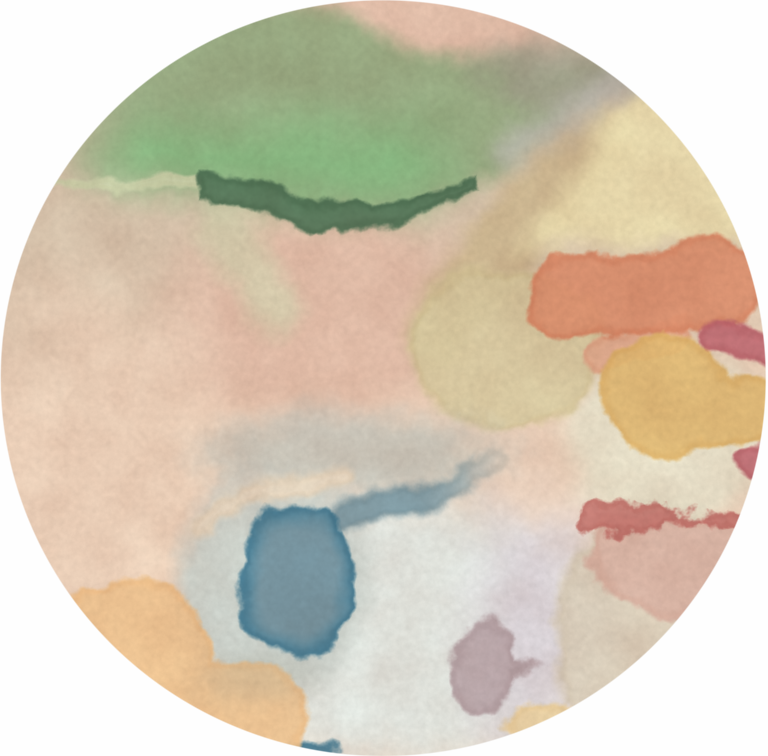
Reproduce this background procedurally as a WebGL 2 fragment shader.

```glsl
#version 300 es
precision highp float;
// Draws a round disc of paper covered with layered, bleeding watercolour washes.
uniform vec2 u_resolution;
out vec4 fragColor;

const vec3 WHITE = vec3(.995), BEIGE = vec3(.83, .75, .66), PEACH = vec3(.91, .8, .71);
const vec3 ROSE = vec3(.87, .72, .64), ICE = vec3(.87, .89, .87), LILAC = vec3(.85, .82, .84);
const vec3 CREAM = vec3(.89, .86, .77), STONE = vec3(.84, .79, .71), TAN = vec3(.78, .69, .54);
const vec3 KHAKI = vec3(.83, .77, .61), STRAW = vec3(.9, .84, .66), SAGE = vec3(.57, .65, .49);
const vec3 LEAF = vec3(.53, .71, .5), PINE = vec3(.32, .45, .34), MINT = vec3(.8, .81, .67);
const vec3 SMOKE = vec3(.62, .6, .53), CORAL = vec3(.84, .54, .41), BERRY = vec3(.74, .41, .44);
const vec3 OCHRE = vec3(.86, .7, .43), PLUM = vec3(.71, .63, .64), BRICK = vec3(.76, .46, .43);
const vec3 BLUSH = vec3(.84, .69, .63), MIST = vec3(.74, .76, .73), STEEL = vec3(.43, .55, .6);
const vec3 TEAL = vec3(.27, .48, .57), APRICOT = vec3(.92, .75, .55);
const float WARP = .022, RAGGED = .009, MOTTLE = .085, GRAIN = .045;
const float CRISP = .004, DAMP = .01, SOFT = .025, BLEED = .06;
const float OPACITY = .9, RIM = .14, RIM_WIDTH = .005;

vec3 paint;
vec2 p;
float ragged;

vec2 gradient(vec2 cell) {
    vec2 h = vec2(dot(cell, vec2(127.1, 311.7)), dot(cell, vec2(269.5, 183.3)));
    return 2.0 * fract(sin(h) * 43758.5) - 1.0;
}

float noise(vec2 q) {
    vec2 i = floor(q), f = q - i, w = f * f * (3.0 - 2.0 * f), e = vec2(1, 0);
    float low = mix(dot(gradient(i), f), dot(gradient(i + e), f - e), w.x);
    float high = mix(dot(gradient(i + e.yx), f - e.yx), dot(gradient(i + 1.0), f - 1.0), w.x);
    return mix(low, high, w.y);
}

float fbm(vec2 q) {
    float sum = 0.0, amp = 1.0;
    for (int i = 0; i < 4; i++) {
        sum += amp * noise(q);
        q = mat2(1.6, 1.2, -1.2, 1.6) * q + 7.3;
        amp *= 0.5;
    }
    return sum;
}

float blob(float x, float y, float rx, float ry) {
    return (length((p - vec2(x, y)) / vec2(rx, ry)) - 1.0) * min(rx, ry);
}

float stroke(float ax, float ay, float bx, float by, float r) {
    vec2 a = p - vec2(ax, ay), b = vec2(bx - ax, by - ay);
    return length(a - b * clamp(dot(a, b) / dot(b, b), 0.0, 1.0)) - r;
}

// Pigment fills d < 0; crisp washes pool darker along the rim
void glaze(vec3 pigment, float d, float soft, float alpha) {
    d += ragged;
    float pool = soft < SOFT ? RIM * exp(-pow(d / RIM_WIDTH + 1.0, 2.0)) : 0.0;
    paint = mix(paint, pigment, alpha * (1.0 - smoothstep(-soft, soft, d)));
    paint *= 1.0 - pool * (1.0 - pigment);
}

void wash(vec3 pigment, float d, float soft) { glaze(pigment, d, soft, OPACITY); }

void main() {
    vec2 uv = gl_FragCoord.xy / u_resolution.x;
    p = uv + WARP * vec2(fbm(uv * 9.0), fbm(uv * 9.0 + 31.0));
    ragged = RAGGED * fbm(uv * 38.0);
    float d;

    // Paper tints
    paint = mix(PEACH, BEIGE, smoothstep(.4, .7, p.y + .12 * fbm(uv * 5.0)));
    wash(ROSE, blob(.42, .58, .19, .14), BLEED);
    wash(ROSE, blob(.58, .97, .22, .07), SOFT);
    wash(ICE, blob(.52, .16, .25, .18), BLEED);
    wash(LILAC, blob(.7, .17, .08, .17), BLEED);
    wash(STONE, blob(.86, .16, .13, .18), DAMP);
    wash(CREAM, blob(.87, .41, .14, .11), SOFT);
    glaze(PEACH, blob(.7, .37, .055, .06), SOFT, .7);

    // Tan, khaki and straw on the right
    wash(TAN, min(stroke(.77, .81, .65, .66, .05), stroke(.65, .66, .57, .55, .045)), SOFT);
    wash(KHAKI, blob(.66, .53, .13, .105), DAMP);
    wash(STRAW, max(dot(p - vec2(.75, .76), vec2(-.82, .57)), .666 - p.y), SOFT);

    // Green field, smoky end, pale drips and dark pooled seam
    float seam = .745 - .045 * smoothstep(.25, .42, p.x) + .05 * smoothstep(.5, .62, p.x);
    float lower = seam + .13 * smoothstep(.62, .82, p.x);
    float upper = .98 - .075 * smoothstep(.37, .62, p.x);
    float side = smoothstep(.06, .22, p.x + .25 * (p.y - .75));
    d = max(max(lower - p.y, p.y - upper), p.x - .82);
    glaze(SAGE, d, SOFT, OPACITY * side);
    glaze(LEAF, max(d, abs(p.y - .77) - .05), BLEED, side * (1.0 - smoothstep(.5, .66, p.x)));
    glaze(SMOKE, blob(.73, .89, .1, .045), SOFT, .75);
    glaze(mix(SMOKE, LILAC, .45), stroke(.81, .88, .67, .79, .023), SOFT, .7);
    wash(MINT, stroke(.07, .744, .25, .747, .007), CRISP);
    glaze(MINT, stroke(.29, .69, .36, .58, .033), SOFT, .6);
    d = abs(p.y - seam) - .019 + .01 * smoothstep(.45, .61, p.x);
    wash(PINE, max(d, abs(p.x - .435) - .18), CRISP);

    // Coral, ochre, berry and blush
    wash(mix(CORAL, PEACH, .45), stroke(.785, .52, .88, .55, .023), CRISP);
    d = min(stroke(.735, .6, .94, .608, .055), blob(.915, .64, .05, .04));
    wash(CORAL, d, CRISP);
    d = min(blob(.866, .47, .078, .083), stroke(.87, .45, .98, .452, .04));
    wash(OCHRE, d, CRISP);
    wash(BERRY, min(stroke(.935, .54, 1.0, .525, .02), blob(.99, .387, .025, .025)), CRISP);
    wash(BLUSH, max(blob(.875, .27, .11, .085), p.y - .31), CRISP);
    d = min(stroke(.77, .305, .85, .308, .02), stroke(.85, .308, .96, .302, .012));
    wash(BRICK, d + ragged, CRISP);

    // Blue bloom with misty halo, pale gap and arm
    glaze(MIST, blob(.46, .395, .18, .055), SOFT, .7);
    wash(mix(MIST, ICE, .3), blob(.36, .23, .125, .14), SOFT);
    d = min(stroke(.26, .295, .35, .355, .013), stroke(.35, .355, .45, .363, .013));
    wash(mix(PEACH, CREAM, .5), d, DAMP);
    d = min(stroke(.455, .315, .56, .335, .019), stroke(.56, .335, .65, .385, .015));
    glaze(mix(STEEL, MIST, .25), d, DAMP, 1.0 - smoothstep(.54, .68, p.x));
    d = min(blob(.388, .236, .077, .1), blob(.4, .005, .035, .018));
    d += .014 * noise(uv * 34.0) * smoothstep(.36, .46, p.x);
    wash(mix(STEEL, TEAL, smoothstep(-.03, 0.0, d)), d, CRISP);

    // Plum, apricot and straw along the bottom
    wash(PLUM, min(blob(.629, .12, .043, .062), blob(.66, .115, .045, .012)), CRISP);
    d = min(blob(.17, .115, .12, .115), stroke(.19, .07, .33, .055, .065));
    wash(APRICOT, d, CRISP);
    glaze(SMOKE, blob(.33, .1, .06, .03), SOFT, .25);
    wash(mix(APRICOT, STRAW, .6), blob(.71, .045, .05, .03), CRISP);

    // Pigment mottling, paper grain and disc cut-out
    paint *= 1.0 + MOTTLE * fbm(uv * 14.0) * vec3(.6, .9, 1) + GRAIN * fbm(uv * 110.0);
    p = uv;
    float aa = 1.0 / u_resolution.x, edge = blob(.499, .492, .498, .492);
    fragColor = vec4(mix(paint, WHITE, smoothstep(-aa, aa, edge)), 1);
}
```
